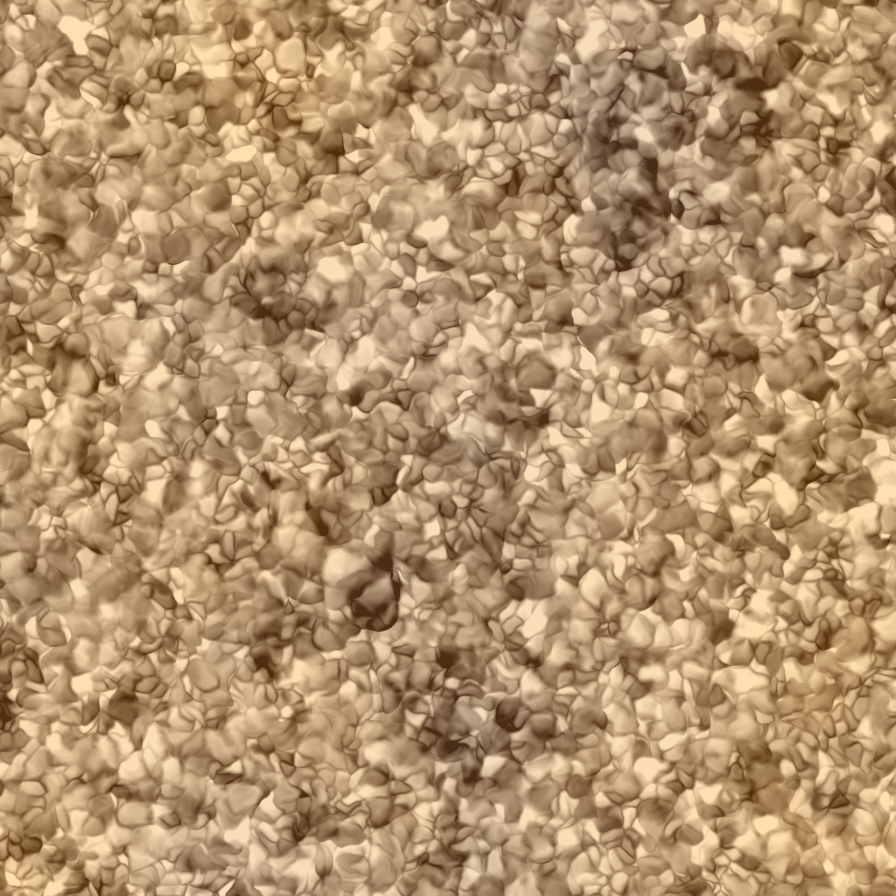
Write a three.js fragment shader that draws this texture.

```glsl
// Coarse sunlit sand: soft irregular grains with dark hollows and tinted patches.
varying vec2 vUv;

const vec3 SHADOW_BROWN = vec3(0.42, 0.29, 0.16);
const vec3 PALE_SAND = vec3(0.92, 0.80, 0.64);
const vec3 OCHRE_TINT = vec3(0.04, 0.01, -0.05);
const vec2 LIGHT_DIR = vec2(-0.6, 0.8);
const float COARSE_CELLS = 39.0;   // large grains across the canvas
const float FINE_CELLS = 60.0;     // small grains across the canvas
const float COARSE_SHARE = 0.50;   // part of the large cells holding a grain
const float WARP = 0.013;          // raggedness of the outlines
const float SOFTNESS = 9.0;        // higher gives crisper grain borders
const float BASE_TONE = 0.78;
const float GRAIN_CONTRAST = 0.78;
const float CREVICE_DEPTH = 0.62;
const float LIGHT_STRENGTH = 0.36;
const float CLUMP_CONTRAST = 0.62;
const float PIT_DEPTH = 0.40;

vec3 hash3(vec2 p) {
  vec3 q = fract(p.xyx * vec3(0.1031, 0.1030, 0.0973));
  q += dot(q, q.yxz + 33.33);
  return fract((q.xxy + q.yzz) * q.zyx);
}

float noise(vec2 p) {
  vec2 i = floor(p);
  vec2 f = fract(p);
  f = f * f * (3.0 - 2.0 * f);
  float low = mix(hash3(i).x, hash3(i + vec2(1.0, 0.0)).x, f.x);
  float high = mix(hash3(i + vec2(0.0, 1.0)).x, hash3(i + 1.0).x, f.x);
  return mix(low, high, f.y);
}

float fbm(vec2 p) {
  float sum = 0.0;
  float amp = 0.5;
  for (int k = 0; k < 3; k++) {
    sum += amp * noise(p);
    p = mat2(0.8, 0.6, -0.6, 0.8) * p * 2.0 + 17.3;
    amp *= 0.5;
  }
  return sum / 0.875;
}

// Stretched soft cells: x = shaded tone, y = crevice, z = presence of the grain
vec3 grains(vec2 p, float seed) {
  vec2 cell = floor(p);
  float nearest = 9.0;
  float second = 9.0;
  vec3 blend = vec3(0.0);
  for (int j = -2; j <= 2; j++) {
    for (int i = -2; i <= 2; i++) {
      vec2 id = cell + vec2(float(i), float(j));
      vec3 place = hash3(id + seed);
      vec3 look = hash3(id + seed + 71.7);
      vec2 offset = p - id - 0.5 - 0.95 * (place.xy - 0.5);

      // Turn and stretch each grain on its own axis
      float angle = 6.2832 * place.z;
      float c = cos(angle);
      float s = sin(angle);
      float stretch = 1.0 + 0.5 * look.z;
      vec2 local = mat2(c, -s, s, c) * offset * vec2(stretch, 1.0 / stretch);
      float d = length(local);
      second = min(second, max(nearest, d));
      nearest = min(nearest, d);

      float glint = 0.45 * pow(look.y, 14.0);
      float lit = LIGHT_STRENGTH * clamp(dot(offset, LIGHT_DIR), -0.6, 0.6);
      float tone = GRAIN_CONTRAST * (look.x - 0.5) + glint + lit;
      float present = step(look.z, COARSE_SHARE);
      blend += vec3(tone, present, 1.0) * exp(-SOFTNESS * d * d);
    }
  }
  float crevice = 1.0 - smoothstep(-0.12, 0.52, second - nearest);
  return vec3(blend.x / blend.z, crevice, blend.y / blend.z);
}

void main() {
  // Ragged coordinates
  vec2 wobble = vec2(noise(vUv * 42.0), noise(vUv * 42.0 + 91.0)) - 0.5;
  wobble += 0.45 * (vec2(noise(vUv * 95.0 + 7.0), noise(vUv * 95.0 + 53.0)) - 0.5);
  vec2 p = vUv + WARP * wobble;

  // Large grains lying among small ones
  vec3 coarse = grains(p * COARSE_CELLS, 13.0);
  vec3 fine = grains(p * FINE_CELLS + 5.3, 137.0);
  float cover = smoothstep(0.2, 0.8, coarse.z) * (1.0 - 0.5 * coarse.y);
  float tone = mix(fine.x, coarse.x, cover);
  float crevice = mix(fine.y, coarse.y, cover);

  // Gaps open in some places and close in others
  float openness = smoothstep(0.22, 0.78, noise(vUv * 47.0 + 61.0));

  // Broad patches, clustered pits, clumps of grains and surface mottling
  float patches = fbm(vUv * 5.5 + 3.1);
  float hollow = smoothstep(0.47, 0.74, patches);
  float pits = smoothstep(0.54, 0.80, fbm(p * 30.0 + 29.0) + 0.10 * hollow);
  float clumps = fbm(p * 52.0 + 11.0) - 0.5;
  float mottle = noise(p * 120.0 + 83.0) - 0.5;

  float t = BASE_TONE + tone - CREVICE_DEPTH * crevice * mix(0.3, 1.0, openness);
  t -= PIT_DEPTH * pits + 0.13 * hollow;
  t += CLUMP_CONTRAST * clumps + 0.14 * mottle;
  t = clamp(t, -0.22, 1.14);

  // Sand ramp, with warm ochre areas and greyer hollows
  vec3 sand = mix(SHADOW_BROWN, PALE_SAND, t);
  float warmth = fbm(vUv * 3.2 + 47.0) - 0.5;
  sand += OCHRE_TINT * (1.5 * warmth - 0.4 * hollow + 0.1);
  gl_FragColor = vec4(clamp(sand, 0.0, 1.0), 1.0);
}
```
